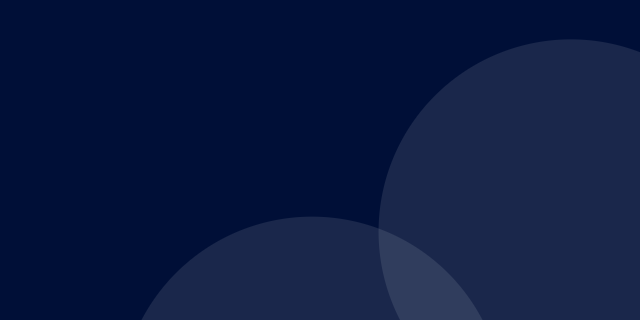
A Shadertoy shader for this background:

```glsl
// Two large translucent discs overlapping on a deep navy field.

// Soft-edged coverage of a disc, one pixel wide at the rim
float disc(vec2 p, vec2 center, float radius) {
    float pixel = 1.0 / iResolution.y;
    return clamp(0.5 - (length(p - center) - radius) / pixel, 0.0, 1.0);
}

void mainImage(out vec4 fragColor, in vec2 fragCoord) {
    // Canvas height is one unit
    vec2 p = fragCoord / iResolution.y;

    vec3 navy = vec3(0.0, 0.059, 0.2155);
    vec3 veil = vec3(1.0);
    float radius = 0.601;

    // Each disc lays a thin white veil, so the overlap is lighter
    vec3 color = navy;
    color = mix(color, veil, 0.1 * disc(p, vec2(1.784, 0.276), radius));
    color = mix(color, veil, 0.1 * disc(p, vec2(0.975, -0.278), radius));

    fragColor = vec4(color, 1.0);
}
```
